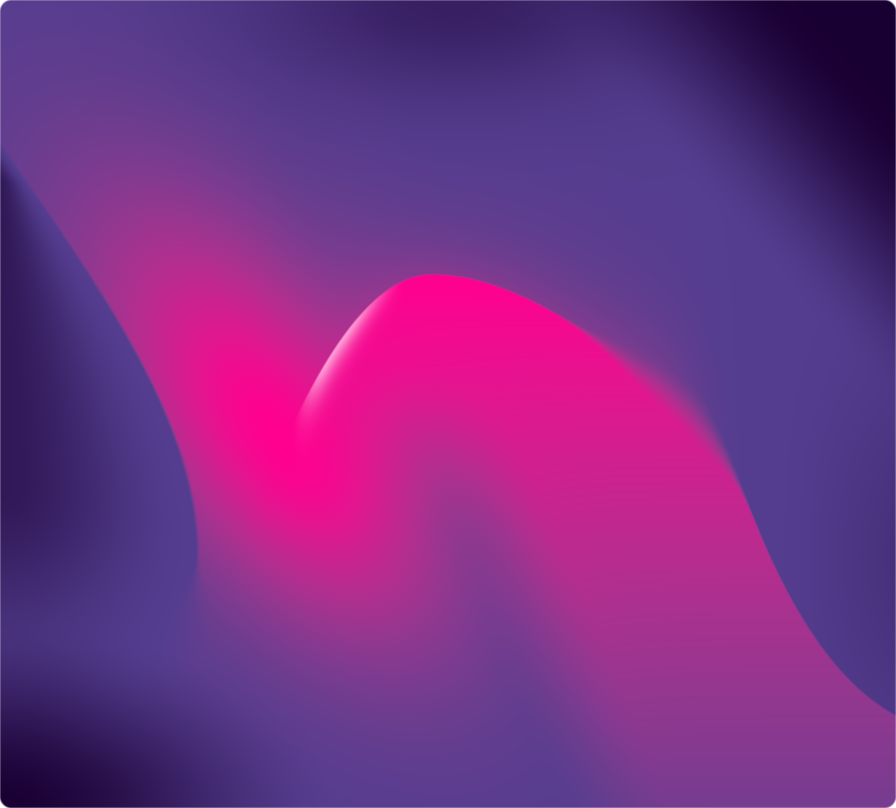
This background is drawn by a WebGL 1 fragment shader. Its source:

```glsl
precision highp float;

uniform vec2 u_resolution;

const vec3 VIOLET = vec3(0.33, 0.24, 0.56);
const vec3 NIGHT = vec3(0.10, 0.0, 0.20);
const vec3 PINK = vec3(1.0, 0.0, 0.56);
const vec3 SHINE = vec3(1.0, 0.80, 0.93);

const float HEIGHT = 0.901;         // canvas height in units of its width
const float CORNER_RADIUS = 0.013;
const float EDGE = 0.0015;          // half width of a crisp edge

// Curve knots: position, value, slope
const vec3 CREST_START = vec3(0.328, 0.430, 2.1);
const vec3 CREST_TOP = vec3(0.482, 0.595, 0.0);
const vec3 CREST_SHOULDER = vec3(0.710, 0.491, -0.75);
const vec3 CREST_FALL = vec3(0.840, 0.326, -2.5);
const vec3 CREST_END = vec3(1.0, 0.103, -0.55);
const vec3 LOBE_LOW = vec3(0.283, 0.221, 0.0);
const vec3 LOBE_HIGH = vec3(0.742, 0.0, -0.68);

const vec2 GLOW_CENTRE = vec2(0.3125, 0.413);
const vec2 GLOW_AXIS = vec2(-0.592, 0.806);
const float GLOW_UP = 0.30;
const float GLOW_DOWN = 0.26;
const float GLOW_SIDE = 0.137;

// Cubic through two knots, straight beyond them
float hermite(float x, vec3 a, vec3 b) {
    float span = b.x - a.x;
    float t = clamp((x - a.x) / span, 0.0, 1.0);
    float s = t * t * (3.0 - 2.0 * t);
    float bend = t * (1.0 - t) * span * (a.z * (1.0 - t) - b.z * t);
    return mix(a.y, b.y, s) + bend
        + min(x - a.x, 0.0) * a.z + max(x - b.x, 0.0) * b.z;
}

float crest(float x) {
    if (x < CREST_TOP.x) return hermite(x, CREST_START, CREST_TOP);
    if (x < CREST_SHOULDER.x) return hermite(x, CREST_TOP, CREST_SHOULDER);
    if (x < CREST_FALL.x) return hermite(x, CREST_SHOULDER, CREST_FALL);
    return hermite(x, CREST_FALL, CREST_END);
}

float lobeEdge(float y) {
    float below = max(LOBE_LOW.x - y, 0.0);
    return hermite(y, LOBE_LOW, LOBE_HIGH) - 2.4 * below * below;
}

float gauss(vec2 v) {
    return exp(-dot(v, v));
}

// Smooth rise from a to b, then fall from c to d
float band(float a, float b, float c, float d, float x) {
    return smoothstep(a, b, x) * (1.0 - smoothstep(c, d, x));
}

// Shadows in the corners and along the borders
float shadow(vec2 p) {
    float topRight = smoothstep(-0.143, 0.078, dot(p - vec2(0.781, HEIGHT), vec2(0.749, 0.662)));
    float top = 0.5 * gauss((p - vec2(0.508, HEIGHT)) / vec2(0.22, 0.10));
    float bottomLeft = 1.0 - smoothstep(0.0, 1.0, length(p / vec2(0.39, 0.21)));
    float right = 0.25 * smoothstep(0.85, 1.05, p.x) * exp(-pow(abs(p.y - 0.28) / 0.2, 2.0));
    return 1.0 - (1.0 - topRight) * (1.0 - top) * (1.0 - bottomLeft) * (1.0 - right);
}

// Slanted glow with its own reach in each direction
float leftGlow(vec2 p) {
    vec2 v = p - GLOW_CENTRE;
    float along = dot(v, GLOW_AXIS);
    float across = dot(v, vec2(-GLOW_AXIS.y, GLOW_AXIS.x));
    return gauss(vec2(along / (along > 0.0 ? GLOW_UP : GLOW_DOWN), across / GLOW_SIDE));
}

// Pink of the folded sheet, with a violet wedge rising from below
float sheetGlow(vec2 p) {
    float fade = clamp(1.0 - (0.589 - p.y) / 0.729, 0.0, 1.0);
    float wedge = 0.573 + 0.42 * (0.276 - p.y);
    float rightOfWedge = smoothstep(-0.07, 0.07, p.x - wedge);
    return fade * mix(rightOfWedge, 1.0, smoothstep(0.289, 0.51, p.y));
}

void main() {
    vec2 p = gl_FragCoord.xy / u_resolution * vec2(1.0, HEIGHT);

    // Signed distance to the crest, positive above it
    float slope = (crest(p.x + 0.002) - crest(p.x - 0.002)) / 0.004;
    float d = (p.y - crest(p.x)) / sqrt(1.0 + slope * slope);
    float softness = band(0.62, 0.76, 0.77, 0.84, p.x);
    float blur = mix(EDGE, 0.025, softness);
    float inside = 1.0 - smoothstep(-blur, blur, d);

    // Left lobe, dissolving at its foot
    float edge = lobeEdge(p.y);
    float depth = edge - p.x;
    float lobeBlur = mix(0.035, 2.0 * EDGE, smoothstep(0.20, 0.28, p.y));
    float lobe = smoothstep(-lobeBlur, lobeBlur, depth);
    float lobeShade = 0.6 * smoothstep(0.0, 1.0, depth / max(edge, 0.03))
        * mix(0.3, 1.0, smoothstep(0.17, 0.36, p.y));

    // Pink light, screened together
    float halo = 0.28 * exp(-max(d, 0.0) / 0.05) * band(0.30, 0.42, 0.72, 0.83, p.x);
    float pink = 1.0 - (1.0 - leftGlow(p)) * (1.0 - inside * sheetGlow(p))
        * (1.0 - halo * (1.0 - inside));
    pink *= 1.0 - lobe;

    vec3 color = mix(VIOLET, NIGHT, shadow(p) * (1.0 - inside * step(0.5, p.x)));
    color = mix(color, NIGHT, lobe * lobeShade);
    color = mix(color, PINK, vec3(pink, pow(pink, 2.3), pink));

    // Bright rim on the left of the crest
    float rim = exp(-pow(abs(d) / 0.013, 1.4)) * band(0.325, 0.365, 0.385, 0.455, p.x);
    color = mix(color, SHINE, 0.8 * rim * inside);

    // Rounded canvas corners
    vec2 halfSize = 0.5 * vec2(1.0, HEIGHT);
    vec2 q = max(abs(p - halfSize) - halfSize + CORNER_RADIUS, 0.0);
    color = mix(color, vec3(1.0), smoothstep(-EDGE, EDGE, length(q) - CORNER_RADIUS));

    gl_FragColor = vec4(color, 1.0);
}
```
